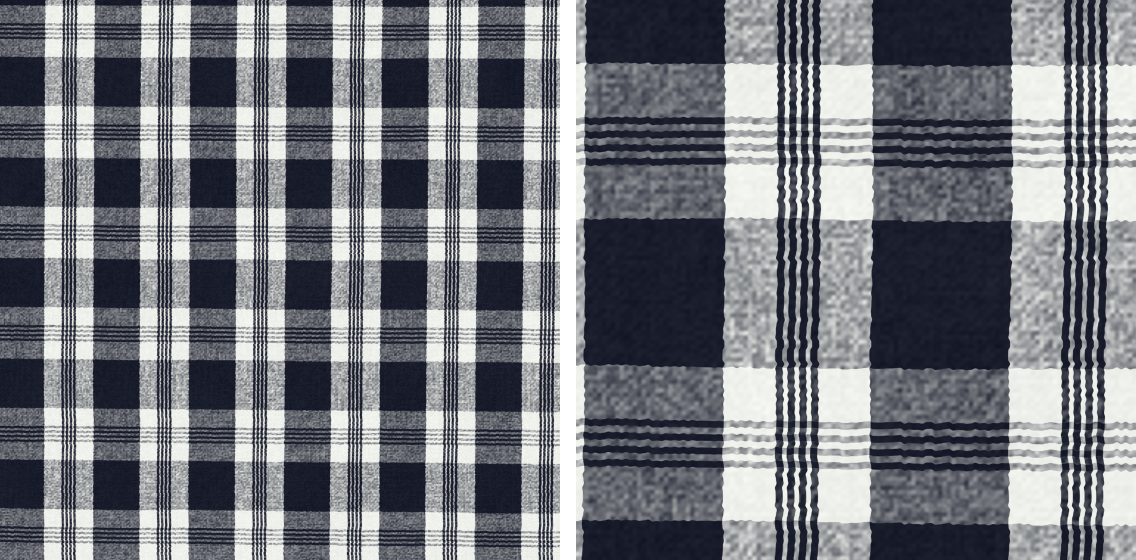
Left: the whole. Right: its middle third, enlarged.
A Shadertoy shader for this texture:

```glsl
// Woven navy and ivory check cloth with four fine lines along each pale band
#define REPEATS vec2(5.835, 5.565)     // checks across and down
#define BAND_CENTER vec2(0.1247, 0.2352) // first pale band, from the top left
#define PALE_WIDTH vec2(0.515, 0.512)  // share of a repeat
#define LINE_PITCH vec2(0.0411, 0.0447)
#define LINE_WIDTH vec2(0.0250, 0.0225)
#define WARP_SHARE 0.655               // how much the vertical threads show
#define THREADS 380.0
#define GRAIN 0.34
#define NAVY vec3(0.095, 0.110, 0.165)
#define IVORY vec3(0.935, 0.943, 0.922)

float hash(vec2 p) {
    return fract(sin(dot(p, vec2(127.1, 311.7))) * 43758.5453);
}

float noise(vec2 p) {
    vec2 i = floor(p), f = fract(p);
    f = f * f * (3.0 - 2.0 * f);
    return mix(mix(hash(i), hash(i + vec2(1, 0)), f.x),
               mix(hash(i + vec2(0, 1)), hash(i + vec2(1, 1)), f.x), f.y);
}

// Slightly slanted cloth with uneven thread edges
vec2 drape(vec2 p) {
    vec2 q = p;
    q.x += p.y * (0.002 + 0.006 * p.x);
    q.y -= p.x * (0.003 + 0.007 * p.y);
    q += 0.0016 * (vec2(noise(p.yx * 9.0), noise(p * 9.0 + 40.0)) - 0.5);
    q += 0.0014 * (vec2(noise(vec2(p.y * THREADS, 3.0)),
                        noise(vec2(p.x * THREADS, 8.0))) - 0.5);
    return q;
}

// Navy coverage of the warp (x) and weft (y) threads; lines returns the fine lines
vec2 dyedThreads(vec2 p, vec2 blur, out vec2 lines) {
    vec2 u = fract((p - BAND_CENTER) * REPEATS + 0.5) - 0.5;
    vec2 wide = smoothstep(-blur, blur, abs(u) - 0.5 * PALE_WIDTH);
    vec2 nearest = clamp(floor(u / LINE_PITCH), -2.0, 1.0) + 0.5;
    vec2 d = abs(u - nearest * LINE_PITCH) - 0.5 * LINE_WIDTH;
    lines = 1.0 - smoothstep(-blur, blur, d);
    return max(wide, lines);
}

void mainImage(out vec4 fragColor, in vec2 fragCoord) {
    vec2 p = fragCoord / iResolution.xy;
    p.y = 1.0 - p.y;

    vec2 lines;
    vec2 blur = 0.75 * REPEATS / iResolution.xy;
    vec2 dyed = dyedThreads(drape(p), blur, lines);

    // Weave grain: flecks, streaks along both threads, faint twill
    float fleck = noise(p * THREADS) - 0.5;
    float streak = noise(p * THREADS * vec2(0.2, 1.0) + 17.0)
                 + noise(p * THREADS * vec2(1.0, 0.2) + 53.0) - 1.0;
    float twill = sin(6.28318 * 0.36 * THREADS * (p.x + p.y));
    float grain = fleck + 0.45 * streak + 0.10 * twill;

    // Blend the two thread sets; fine warp lines lie on top
    float warp = mix(WARP_SHARE, 0.86, lines.x * (1.0 - dyed.y));
    warp = clamp(warp + GRAIN * grain, 0.0, 1.0);
    vec3 color = mix(IVORY, NAVY, mix(dyed.y, dyed.x, warp));

    // Light surface wear
    color += 0.035 * grain + 0.015 * (noise(p * 14.0) - 0.5);
    fragColor = vec4(clamp(color, 0.0, 1.0), 1.0);
}
```
